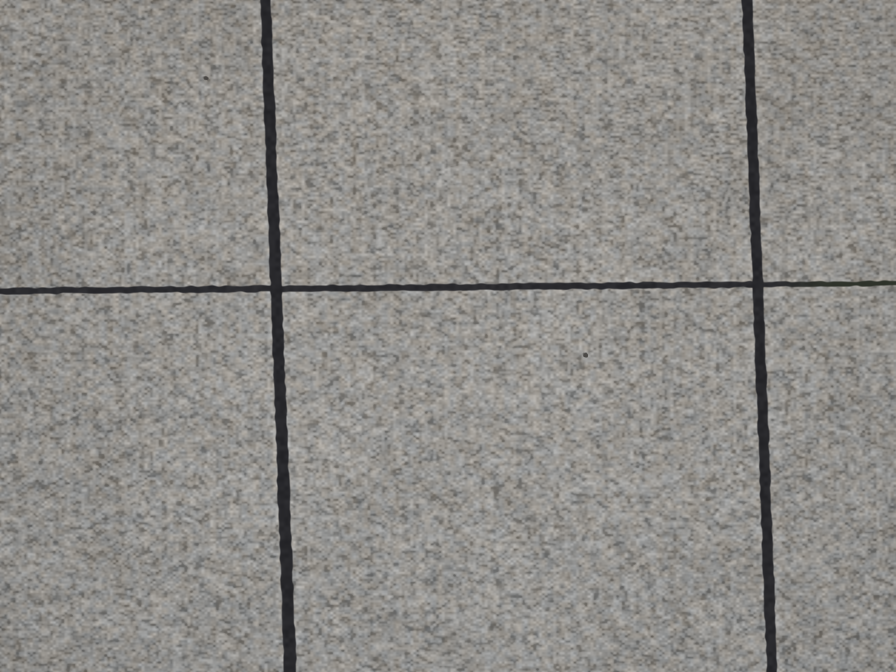
A WebGL 1 fragment shader for this texture:

```glsl
precision highp float;
// Pale grey, pebbly stone slabs divided by dark open joints, seen slightly askew.
// A sheared grid gives the joints; layered value noise gives grain, mottling and
// ragged edges, and a hashed cell grid scatters a few dark specks.

uniform vec2 u_resolution;

float hash(vec2 p) {
  return fract(sin(dot(p, vec2(127.1, 311.7))) * 43758.5453);
}

float noise(vec2 p) {
  vec2 i = floor(p), f = fract(p);
  f = f * f * (3.0 - 2.0 * f);
  return mix(mix(hash(i), hash(i + vec2(1.0, 0.0)), f.x),
             mix(hash(i + vec2(0.0, 1.0)), hash(i + vec2(1.0, 1.0)), f.x), f.y);
}

// Rough aggregate: two grain sizes, with darker pits between the grains
float grain(vec2 p) {
  vec2 warp = 0.006 * vec2(noise(p * 70.0), noise(p * 70.0 + 31.0));
  float coarse = noise((p + warp) * vec2(125.0, 165.0));
  float fine = noise(p * vec2(235.0, 285.0) + 17.0);
  float pits = 1.0 - smoothstep(0.12, 0.42, 0.6 * coarse + 0.4 * fine);
  return 0.13 * (coarse - 0.5) + 0.14 * (fine - 0.5) - 0.05 * pits;
}

// Small dark chips, present in only a few cells
float specks(vec2 p) {
  vec2 cell = floor(p / 0.2);
  vec2 center = (cell + 0.2 + 0.6 * vec2(hash(cell + 3.1), hash(cell + 8.7))) * 0.2;
  vec2 d = p - center;
  d.x += 0.5 * d.y;
  float radius = 0.0045 * (0.6 + 0.6 * noise(p * 260.0));
  return step(0.88, hash(cell + 5.3)) * (1.0 - smoothstep(radius - 0.002, radius + 0.001, length(d)));
}

void main() {
  vec2 p = gl_FragCoord.xy / u_resolution.y;
  float soft = max(0.0016, 0.8 / u_resolution.y);

  // Sheared slab grid: x counts vertical joints, y counts horizontal ones
  vec2 pitch = vec2(0.717, 0.72);
  vec2 grid = vec2(p.x - 0.432 + 0.037 * p.y, p.y - 0.567 - 0.0085 * p.x) / pitch;
  vec2 joint = floor(grid + 0.5);
  vec2 offset = (grid - joint) * pitch;
  vec2 slab = floor(grid);

  // Stone: slab tint, broad mottling, grain and gentle falloff to the corners
  vec3 color = vec3(0.575, 0.567, 0.552);
  color += 0.012 * (hash(slab + 2.0) - 0.5);
  color += vec3(0.006, 0.0, -0.007) * (p.y - 0.5);
  color += 0.035 * (noise(p * 24.0) - 0.5) + 0.025 * (noise(p * 5.0) - 0.5);
  color += grain(p);
  color += vec3(0.03, 0.005, -0.025) * (noise(p * 110.0 + 53.0) - 0.5);
  vec2 fromCenter = p - vec2(0.68, 0.48);
  color *= 1.02 - 0.09 * dot(fromCenter, fromCenter);
  color = mix(color, vec3(0.24, 0.23, 0.22), 0.85 * specks(p));

  // Joint half widths, with slight taper and ragged edges
  vec2 halfWidth = vec2(0.0091 - 0.0013 * joint.x - 0.0013 * p.y * (1.0 - joint.x),
                        0.0046 - 0.0011 * smoothstep(1.05, 1.25, p.x));
  vec2 ragged = vec2(noise(vec2(p.y * 95.0, joint.x * 7.0 + sign(offset.x) * 2.0)),
                     noise(vec2(p.x * 95.0, joint.y * 7.0 + sign(offset.y) * 2.0 + 40.0)));
  vec2 edge = abs(offset) - halfWidth - 0.0022 * (ragged - 0.5);

  // Worn slab edges: a faint pale arris along each joint
  vec2 arris = smoothstep(0.0, 0.002, edge) * (1.0 - smoothstep(0.002, 0.007, edge));
  color += 0.018 * max(arris.x, arris.y);

  // Dark joint filling, faintly mossy where the horizontal joint thins out
  vec2 cover = 1.0 - smoothstep(-soft, soft, edge);
  vec3 filling = vec3(0.155, 0.155, 0.168) + 0.045 * (noise(p * 150.0) - 0.5);
  vec3 moss = vec3(0.19, 0.215, 0.16);
  vec3 crossFilling = mix(filling + 0.012, moss, 0.7 * smoothstep(1.14, 1.25, p.x));
  color = mix(color, crossFilling, cover.y);
  color = mix(color, filling, cover.x);

  gl_FragColor = vec4(clamp(color, 0.0, 1.0), 1.0);
}
```
